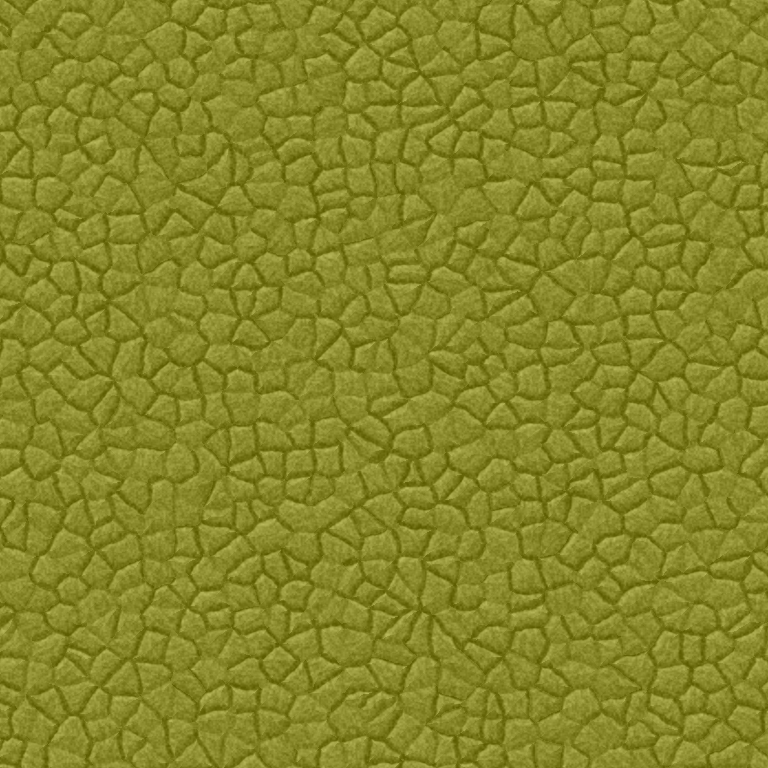
A Shadertoy shader for this texture:

```glsl
// Olive pebbled leather: jittered Voronoi cells with bevelled borders,
// lit from above so each cell gets a bright upper rim and a shaded foot.
// Layered sines crease the faces, and fine value noise adds a grain.

vec2 hash2(vec2 p) {
    vec3 q = fract(p.xyx * vec3(0.1031, 0.1030, 0.0973));
    q += dot(q, q.yzx + 33.33);
    return fract((q.xx + q.yz) * q.zy);
}

vec2 seedPoint(vec2 cell) {
    return 0.04 + 0.92 * hash2(cell + 71.0);
}

float grainNoise(vec2 p) {
    vec2 i = floor(p), f = fract(p);
    f = f * f * (3.0 - 2.0 * f);
    float low = mix(hash2(i).x, hash2(i + vec2(1, 0)).x, f.x);
    float high = mix(hash2(i + vec2(0, 1)).x, hash2(i + vec2(1, 1)).x, f.x);
    return mix(low, high, f.y) - 0.5;
}

// Finds the cell, the way to its nearest border and that border's distance.
float cellBorder(vec2 p, out vec2 cell, out vec2 outward, out float edgeHash) {
    vec2 base = floor(p), toSeed = vec2(0);
    float nearest = 9.0;
    for (int y = -1; y <= 1; y++)
    for (int x = -1; x <= 1; x++) {
        vec2 id = base + vec2(x, y);
        vec2 r = id + seedPoint(id) - p;
        if (dot(r, r) < nearest) {
            nearest = dot(r, r);
            toSeed = r;
            cell = id;
        }
    }
    float border = 9.0;
    for (int y = -2; y <= 2; y++)
    for (int x = -2; x <= 2; x++) {
        vec2 id = cell + vec2(x, y);
        if (x == 0 && y == 0) continue;
        vec2 r = id + seedPoint(id) - p;
        vec2 dir = normalize(r - toSeed);
        float d = dot(0.5 * (r + toSeed), dir);
        if (d < border) {
            border = d;
            outward = dir;
            edgeHash = hash2(cell + id + 300.0).x;
        }
    }
    return border;
}

void mainImage(out vec4 fragColor, in vec2 fragCoord) {
    vec2 uv = fragCoord / iResolution.y;

    // Slightly wavering cell outlines
    vec2 p = uv * vec2(27.0, 29.0) + 40.0;
    p += 0.035 * sin(p.yx * 5.3 + 2.0 * sin(p * 3.1));
    p += 0.05 * vec2(grainNoise(uv * 190.0), grainNoise(uv * 190.0 + 57.0));

    vec2 cell, outward;
    float edgeHash;
    float border = cellBorder(p, cell, outward, edgeHash);
    vec2 cellHash = hash2(cell + 19.0);

    // Grooves: some borders are deep, others nearly flat
    float depth = mix(0.3, 1.0, smoothstep(0.05, 0.5, edgeHash));
    depth *= mix(0.45, 1.0, smoothstep(0.0, 0.25, cellHash.x));
    float facing = dot(outward, normalize(vec2(-0.35, 1.0)));
    float width = 0.15 - 0.05 * facing;
    float groove = 1.0 - smoothstep(0.02, width, border);
    float rim = smoothstep(0.05, 0.14, border) * (1.0 - smoothstep(0.14, 0.32, border));

    // Creases running across each face in its own direction
    float angle = 6.283 * cellHash.y;
    vec2 along = vec2(cos(angle), sin(angle));
    float across = dot(p, vec2(-along.y, along.x));
    float crease = sin(across * 19.0 + 1.5 * sin(dot(p, along) * 4.0));
    crease += 0.6 * sin(across * 37.0 + 2.0 * sin(dot(p, along) * 7.0));

    float grain = 0.09 * grainNoise(uv * 420.0) + 0.07 * grainNoise(uv * 230.0 + 91.0);

    float tone = 0.55 + 0.025 * (cellHash.x - 0.5);
    tone -= 0.135 * depth * groove;
    tone += depth * rim * (0.02 + 0.05 * facing);
    tone += 0.022 * facing * (1.0 - groove);
    tone += 0.017 * crease * (1.0 - 0.6 * groove) + grain;
    tone = clamp(tone, 0.37, 0.72);

    fragColor = vec4(tone, tone, tone - 0.365, 1.0);
}
```
